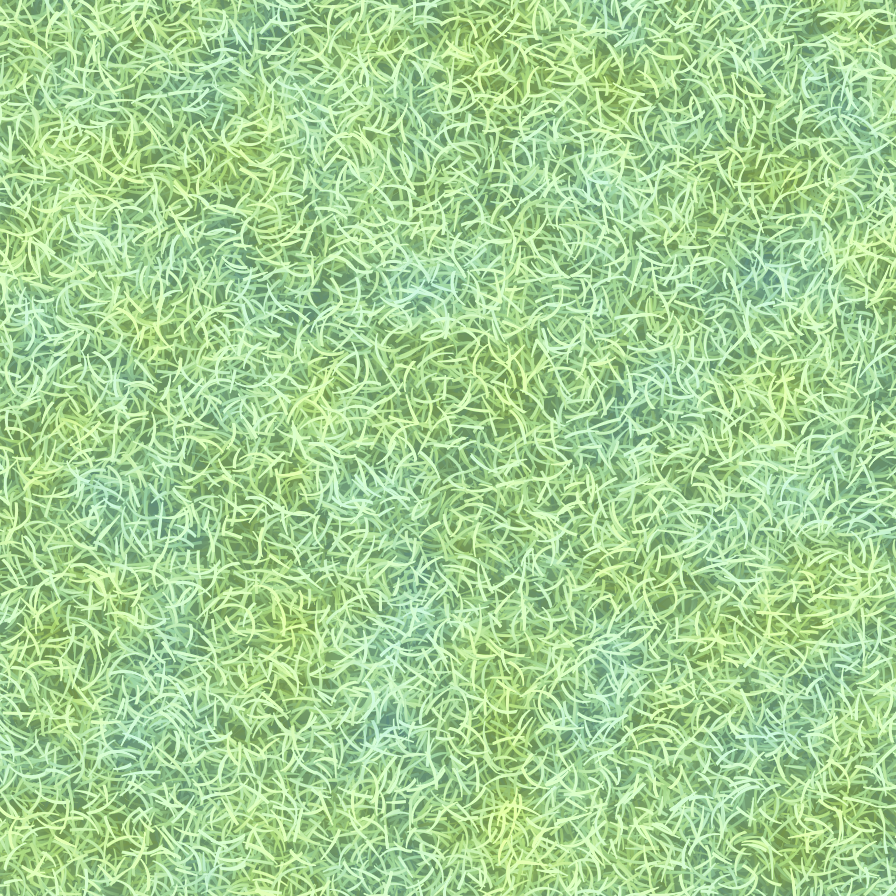
A WebGL 2 fragment shader for this texture:

```glsl
#version 300 es
precision highp float;

uniform vec2 u_resolution;
out vec4 fragColor;

#define LAYERS 13
#define CELLS 40.0
#define BLADE_WIDTH 0.068
#define BLADE_BEND 0.55
#define ANGLE_SPREAD 4.4
#define LAYER_FADE 0.84
#define TONE_JITTER 0.42
#define PATCH_SCALE 8.0
#define GAP_SCALE 24.0
#define SHADOW_GREEN vec3(0.42, 0.57, 0.39)
#define MIDDLE_GREEN vec3(0.64, 0.845, 0.56)
#define LIGHT_GREEN vec3(0.86, 1.0, 0.79)

vec3 hash3(vec3 p) {
    p = fract(p * vec3(0.1031, 0.1030, 0.0973));
    p += dot(p, p.yxz + 33.33);
    return fract((p.xxy + p.yxx) * p.zyx);
}

mat2 rotation(float angle) {
    float c = cos(angle), s = sin(angle);
    return mat2(c, s, -s, c);
}

float cornerSlope(vec2 corner, vec2 offset) {
    float angle = 6.2832 * hash3(vec3(corner + 50.0, 71.0)).x;
    return dot(vec2(cos(angle), sin(angle)), offset);
}

float gradientNoise(vec2 p) {
    vec2 i = floor(p), f = fract(p);
    vec2 u = f * f * f * (f * (f * 6.0 - 15.0) + 10.0);
    vec2 e = vec2(1.0, 0.0);
    float low = mix(cornerSlope(i, f), cornerSlope(i + e, f - e), u.x);
    float high = mix(cornerSlope(i + e.yx, f - e.yx), cornerSlope(i + 1.0, f - 1.0), u.x);
    return mix(low, high, u.y);
}

// Coverage of a tapered, bowed blade centred on the origin along x
float bladeCoverage(vec2 p, float halfLength, float bend, float soft) {
    float along = p.x / halfLength;
    float slope = 2.0 * bend * p.x;
    float side = abs(p.y - bend * (p.x * p.x - 0.3 * halfLength * halfLength));
    side /= sqrt(1.0 + slope * slope);
    float width = BLADE_WIDTH * (1.0 - 0.55 * smoothstep(-0.3, 1.0, along));
    float body = clamp((width - side) / soft + 0.5, 0.0, 1.0);
    return body * clamp((halfLength - abs(p.x)) / soft + 0.5, 0.0, 1.0);
}

vec3 grassRamp(float tone) {
    tone = clamp(tone, 0.0, 1.0);
    vec3 lower = mix(SHADOW_GREEN, MIDDLE_GREEN, min(tone * 2.0, 1.0));
    return mix(lower, LIGHT_GREEN, max(tone * 2.0 - 1.0, 0.0));
}

void main() {
    vec2 uv = gl_FragCoord.xy / u_resolution.y;
    float soft = max(CELLS / u_resolution.y, 0.05);

    // Broad changes of hue and density
    float hue = gradientNoise(uv * PATCH_SCALE) + 0.5 * gradientNoise(uv * PATCH_SCALE * 2.3 + 9.0);
    float density = gradientNoise(uv * PATCH_SCALE * 0.8 + 31.0);
    float gap = gradientNoise(uv * GAP_SCALE + 17.0);

    float tone = 0.06 + 0.15 * gap;
    float bladeHue = 0.0;

    // Blades stacked from the shaded ground up to the lit tips
    for (int layer = 0; layer < LAYERS; layer++) {
        float id = float(layer);
        float light = pow(LAYER_FADE, float(LAYERS - 1 - layer));
        vec2 grid = rotation(id * 1.7) * uv * CELLS + hash3(vec3(id, 3.0, 8.0)).xy * 40.0 + 90.0;
        vec2 home = floor(grid);

        for (int y = -1; y <= 1; y++) {
            for (int x = -1; x <= 1; x++) {
                vec2 cell = home + vec2(x, y);
                vec3 place = hash3(vec3(cell, id + 5.0));
                vec3 form = hash3(vec3(cell, id + 43.0));
                float tuft = hash3(vec3(floor(cell / 3.0), id + 87.0)).x;
                float angle = 6.2832 * tuft + ANGLE_SPREAD * (place.z - 0.5);

                vec2 local = (grid - cell - 0.1 - 0.8 * place.xy) * rotation(angle);
                float halfLength = mix(0.4, 0.88, form.x);
                float bend = BLADE_BEND * (form.y * 2.0 - 1.0);
                float cover = bladeCoverage(local, halfLength, bend, soft);

                float bladeTone = 0.5 + 1.2 * (light - 0.5) + TONE_JITTER * (form.z - 0.5);
                bladeTone += 0.08 * local.x / halfLength;
                bladeTone += (1.0 - light) * (0.55 * gap + 0.3 * density);
                tone = mix(tone, bladeTone, cover);
                bladeHue = mix(bladeHue, fract(form.z * 7.0) - 0.5, cover);
            }
        }
    }

    // Warm and cool tints
    vec3 color = grassRamp(tone + 0.08 * density);
    float warmth = 1.1 * hue + 0.7 * bladeHue;
    color += warmth * vec3(0.05, 0.02, -0.11);
    fragColor = vec4(clamp(color, 0.0, 1.0), 1.0);
}
```
